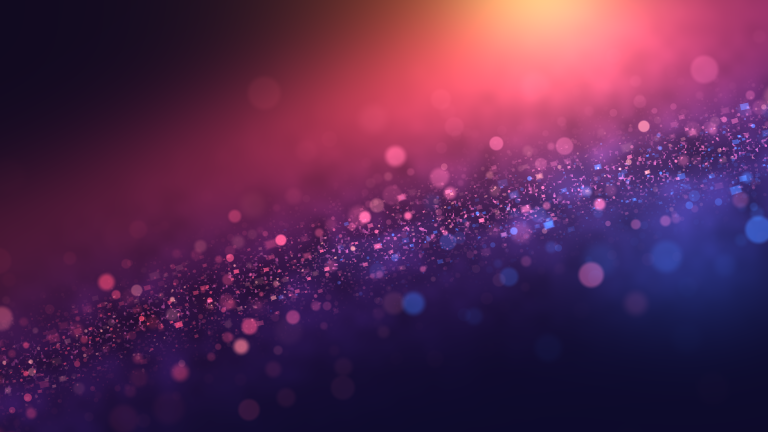
Write a WebGL 2 fragment shader that draws this background.

```glsl
#version 300 es
precision highp float;
// Glittering dust on a tilted surface, sharp along a rising focal curve.
// Gaussian hazes form the backdrop; hashed grids of growing cell size scatter
// sparks, small tiles and bokeh discs whose size follows distance from focus.
uniform vec2 u_resolution;
out vec4 outColor;

vec3 hash3(vec2 p) {
  vec3 q = fract(p.xyx * vec3(.1031, .1030, .0973));
  q += dot(q, q.yxz + 33.33);
  return fract((q.xxy + q.yzz) * q.zyx);
}

float noise(vec2 p) {
  vec2 i = floor(p), f = fract(p);
  f = f * f * (3. - 2. * f);
  float low = mix(hash3(i).x, hash3(i + vec2(1, 0)).x, f.x);
  float high = mix(hash3(i + vec2(0, 1)).x, hash3(i + 1.).x, f.x);
  return mix(low, high, f.y);
}

float bell(float x) { return exp(-x * x); }
float blob(vec2 q) { return exp(-dot(q, q)); }

// Signed height above the curve that is in focus
float aboveFocus(vec2 p) {
  return p.y - (.13 + .40 * p.x - .053 * p.x * p.x);
}

vec3 backdrop(vec2 p) {
  float d = aboveFocus(p);
  float right = smoothstep(.5, 1.6, p.x);
  vec3 col = mix(vec3(.05, .04, .165), vec3(.065, .038, .125), smoothstep(-.3, .4, d));

  // Purple surface, red haze behind it, blue light on the right
  col += vec3(.13, .04, .15) * bell(d / (d < 0. ? .26 : .2));
  float haze = mix(.25, .68, smoothstep(0., 1.1, p.x)) * (1. - .2 * smoothstep(1.45, 1.8, p.x));
  vec3 hazeTint = mix(vec3(.85, .2, .29), vec3(.88, .24, .5), smoothstep(.7, 1.4, p.x));
  col += hazeTint * haze * bell((d - .3) / .2);
  col += vec3(.05, .07, .15) * right * bell((d + .02) / .16);
  col += vec3(.05, .12, .25) * blob((p - vec2(1.6, .41)) / vec2(.25, .18));

  // Warm light entering from the top edge
  vec2 q = p - vec2(1.25, 1.03);
  col += vec3(.55, .26, .04) * blob(q / vec2(q.x < 0. ? .53 : .36, .35));
  col += vec3(.2, .42, .2) * blob(q / vec2(.2, .16));

  // Soft mottling of unfocused dust, then violet pools in the focused band
  float mottle = noise(p * 15.) + .6 * noise(p * 31. + 9.) - .8;
  col *= 1. + .38 * mottle * bell((d + .03) / .24);
  float pools = smoothstep(.6, .95, noise(vec2(p.x * 9., d * 16.) + 4.));
  col += vec3(.14, .12, .28) * pools * bell(d / .07) * smoothstep(.2, 1.2, p.x);
  return col;
}

// One grid of particles: rgb is the tint, a is the coverage
vec4 scatter(vec2 p, float layer) {
  float cell = .011 * pow(1.3, layer);
  float angle = .25 + .06 * sin(layer * 2.4);
  mat2 turn = mat2(cos(angle), -sin(angle), sin(angle), cos(angle));
  vec2 shift = vec2(7.3, 3.7) * layer;
  vec2 g = turn * p / cell + shift;
  vec2 id = floor(g);
  vec3 h = hash3(id + layer * 17.), k = hash3(id + layer * 29. + 91.);
  vec3 m = hash3(id + layer * 43. + 37.);

  float size = mix(.11, .22, h.z);
  vec2 center = id + .5 + (h.xy - .5) * (1. - 2. * size) * .8;
  vec2 world = ((center - shift) * cell) * turn;
  float d = aboveFocus(world);
  float radius = size * cell;

  // Small tiles occur near focus, soft round discs elsewhere
  vec2 q = abs(g - center) * cell;
  bool tile = m.y > .5 && radius < .011 && abs(d) < .1;
  float dist = (tile ? max(q.x * .85, q.y * 1.2) : length(q)) - radius;
  float edge = max(.7 / u_resolution.y, radius * mix(.15, .55, k.z));
  float shape = 1. - smoothstep(-edge, edge, dist);

  // Larger discs belong to greater defocus
  float defocus = max(0., radius * 10. - .045);
  float place = bell((abs(d) - defocus) / (.085 + .16 * defocus));
  float present = step(m.x, mix(.27, .42, smoothstep(2., 9., layer)));
  float light = mix(.95, .26, smoothstep(.03, .36, abs(d))) * mix(.16, 1., k.x * k.x * k.x);
  light *= mix(.65, 1., smoothstep(0., .8, world.x));

  float blueShare = .65 * smoothstep(.5, 1.7, world.x) * smoothstep(.13, -.03, d);
  vec3 warm = mix(vec3(.95, .24, .26), vec3(1., .4, .55), smoothstep(.2, 1.2, world.x));
  warm = mix(warm, vec3(1., .6, .48), step(.75, h.y) * bell(d / .2));
  vec3 tint = k.y < blueShare ? vec3(.13, .46, .95) : warm;
  return vec4(tint, shape * place * present * light);
}

void main() {
  vec2 p = gl_FragCoord.xy / u_resolution.y;
  float d = aboveFocus(p);
  vec3 col = backdrop(p);

  // Grain on the sharp part of the surface
  float grain = noise(p * 240.) * noise(p * 145. + 8.);
  float band = bell(d / .055);
  col *= 1. - .24 * band;
  col += vec3(.6, .26, .38) * band * smoothstep(.3, .85, grain) * mix(.5, 1., smoothstep(0., .9, p.x));

  // Bokeh first, sparks last
  for (int i = 11; i >= 0; i--) {
    vec4 spark = scatter(p, float(i));
    col += spark.rgb * spark.a * (1. - .6 * clamp(col, 0., 1.));
  }

  outColor = vec4(clamp(col, 0., 1.), 1.);
}
```
